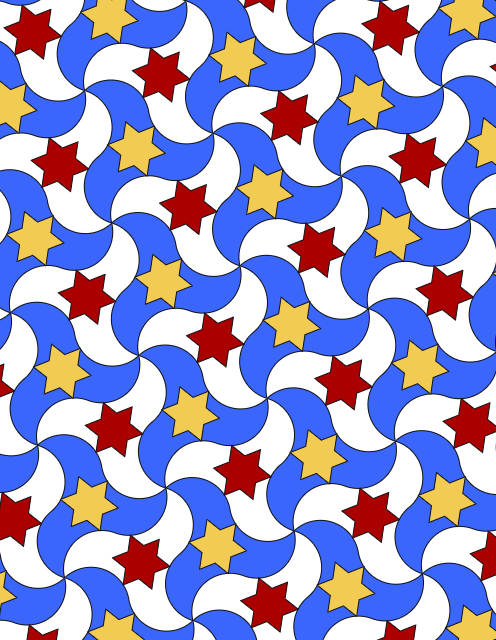
This pattern is drawn by a Shadertoy shader. Its source:

```glsl
// Pinwheel tiling of blue and white curved triangles, each with a six-pointed star.
// Three families of wavy lines, built from circular arcs, cross at the points of a
// tilted triangular lattice; the sides of the lines multiply into a two-colouring.

mat2 rotation(float degrees) {
    float a = radians(degrees);
    return mat2(cos(a), sin(a), -sin(a), cos(a));
}

// Signed distance to the nearest wavy line, with the sign alternating from row to row
float wavyRows(vec2 p) {
    float row = floor(p.y / 0.8660254 + 0.5);
    p -= row * vec2(0.5, 0.8660254);
    p.x = fract(p.x);
    float side = mod(row, 2.0) < 0.5 ? 1.0 : -1.0;
    // The second half of a wave is the first half turned over
    if (p.x > 0.5) {
        p = vec2(p.x - 0.5, -p.y);
        side = -side;
    }
    vec2 toCentre = vec2(p.x - 0.25, min(p.y - 0.133, 0.0));
    return side * (length(vec2(0.25, 0.133)) - length(toCentre));
}

// Signed distance to a six-pointed star whose tips lie at twice the radius r
float hexagram(vec2 p, float r) {
    vec2 k = vec2(-0.5, 0.8660254);
    p = abs(p);
    p -= 2.0 * min(dot(k, p), 0.0) * k;
    p -= 2.0 * min(dot(k.yx, p), 0.0) * k.yx;
    p -= vec2(clamp(p.x, r * 0.57735, r * 1.73205), r);
    return length(p) * sign(p.y);
}

// Antialiased cover of the area where d is negative
float cover(float d, float pixel) {
    return clamp(0.5 - d / pixel, 0.0, 1.0);
}

void mainImage(out vec4 fragColor, in vec2 fragCoord) {
    // Lattice frame: y runs down, one unit is the side of a triangle
    float side = 0.2113;
    float pixel = 1.0 / (iResolution.y * side);
    vec2 p = vec2(fragCoord.x, iResolution.y - fragCoord.y) / iResolution.y;
    p = rotation(-18.45) * (p - vec2(0.375, 0.4154)) / side;

    // Curved triangles and their borders
    float parity = 1.0, border = 1.0;
    vec2 q = p;
    for (int i = 0; i < 3; i++) {
        float d = wavyRows(q);
        parity *= d < 0.0 ? -1.0 : 1.0;
        border = min(border, abs(d));
        q = rotation(120.0) * q;
    }
    vec3 ink = vec3(0.06, 0.06, 0.08);
    float halfLine = 0.0037;
    vec3 color = parity < 0.0 ? vec3(0.23, 0.40, 0.99) : vec3(1.0);
    color = mix(color, ink, cover(border - halfLine, pixel));

    // Star at the centroid of the straight triangle around this point
    vec2 cell = fract(vec2(p.x - p.y * 0.57735, p.y * 1.154701));
    bool isBlue = cell.x + cell.y < 1.0;
    cell -= isBlue ? 1.0 / 3.0 : 2.0 / 3.0;
    vec2 local = vec2(cell.x + 0.5 * cell.y, 0.8660254 * cell.y);
    float star = hexagram(rotation(-20.0) * local, 0.1076);
    vec3 starColor = isBlue ? vec3(0.95, 0.80, 0.32) : vec3(0.67, 0.0, 0.0);
    color = mix(color, starColor, cover(star, pixel));
    color = mix(color, ink, cover(abs(star) - halfLine, pixel));

    fragColor = vec4(color, 1.0);
}
```
